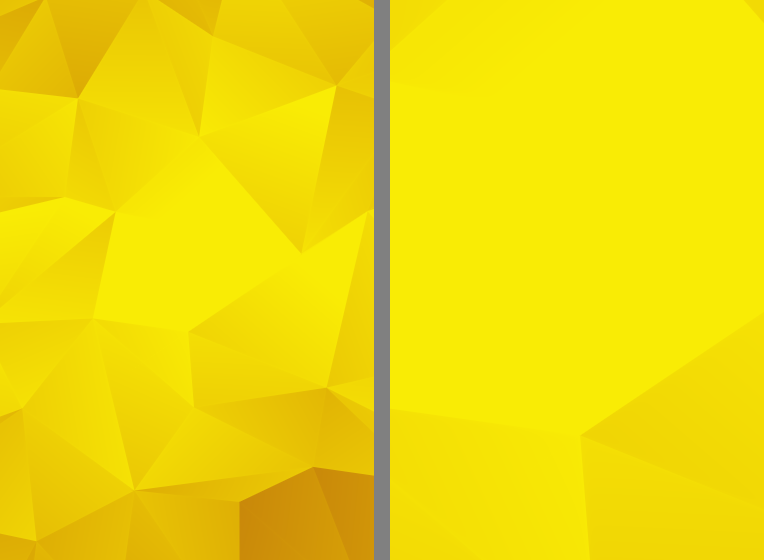
Left: the whole. Right: its middle third, enlarged.
Reproduce this background procedurally as a Shadertoy shader.

```glsl
const float CELL = 0.29;     // mesh cell size, in canvas widths
const float JITTER = 0.78;   // vertex scatter, below 1 keeps cells convex

float hash(vec2 p) {
    vec3 q = fract(p.xyx * vec3(0.1031, 0.1030, 0.0973));
    q += dot(q, q.yzx + 33.33);
    return fract((q.x + q.y) * q.z);
}

mat2 rotation(float angle) {
    float c = cos(angle), s = sin(angle);
    return mat2(c, s, -s, c);
}

vec2 meshVertex(vec2 id) {
    vec2 offset = vec2(hash(id + 17.3), hash(id + 71.9)) - 0.5;
    return id + JITTER * offset;
}

// Signed distance to the line a-b, negative on its left side
float edgeDistance(vec2 p, vec2 a, vec2 b) {
    vec2 e = normalize(b - a);
    return dot(p - a, vec2(e.y, -e.x));
}

float triangleDistance(vec2 p, vec2 a, vec2 b, vec2 c) {
    return max(edgeDistance(p, a, b), max(edgeDistance(p, b, c), edgeDistance(p, c, a)));
}

// Broad light: bright middle, amber towards two opposite corners
float lightField(vec2 p, float top) {
    float light = 0.945 - 0.25 * length((p - vec2(0.5, 0.53 * top)) * vec2(0.6, 1.0));
    light -= 0.17 * smoothstep(0.5, 0.08, distance(p, vec2(0.88, 0.02)));
    light -= 0.10 * smoothstep(0.38, 0.05, distance(p, vec2(0.08, top)));
    return light;
}

// Amber to lemon, indexed by the green level
vec3 goldRamp(float green) {
    float g = clamp(green, 0.49, 0.925);
    float x = g - 0.52;
    return vec3(0.78 + 0.6 * x - 0.28 * x * x, g, 0.02 + 0.02 * smoothstep(0.68, 0.5, g));
}

// Flat facet tone with a gentle linear gradient
float facetTone(vec2 p, vec2 centre, float seed, float top) {
    float angle = 6.2832 * fract(seed * 57.0);
    float slope = dot(p - centre, vec2(cos(angle), sin(angle)));
    return lightField(centre, top) + 0.085 * (seed - 0.5) + 0.28 * slope;
}

void mainImage(out vec4 fragColor, in vec2 fragCoord) {
    vec2 p = fragCoord / iResolution.x;
    float top = iResolution.y / iResolution.x;
    mat2 turn = rotation(0.42);
    vec2 q = turn * p / CELL;
    float pixel = 1.0 / (iResolution.x * CELL);

    vec3 sum = vec3(0.0);
    float weight = 0.0;

    // Nearby mesh cells, each split along a random diagonal
    for (int j = -1; j <= 1; j++)
    for (int i = -1; i <= 1; i++) {
        vec2 id = floor(q) + vec2(i, j);
        vec2 v00 = meshVertex(id);
        vec2 v10 = meshVertex(id + vec2(1, 0));
        vec2 v11 = meshVertex(id + vec2(1, 1));
        vec2 v01 = meshVertex(id + vec2(0, 1));
        bool flip = hash(id + 5.7) > 0.5;

        for (int k = 0; k < 2; k++) {
            bool first = k == 0;
            vec2 a = first ? v00 : v11;
            vec2 b = first ? v10 : v01;
            vec2 c = flip ? (first ? v01 : v10) : (first ? v11 : v00);

            float d = triangleDistance(q, a, b, c);
            float cover = clamp(0.5 - d / pixel, 0.0, 1.0);
            vec2 centre = (a + b + c) / 3.0 * CELL * turn;
            float seed = hash(id + 31.0 + 43.7 * float(k));
            float tone = facetTone(p, centre, seed, top);
            tone += 0.01 * exp(-abs(d) / 0.008);   // faint lit rim

            sum += cover * goldRamp(tone);
            weight += cover;
        }
    }
    fragColor = vec4(sum / max(weight, 0.001), 1.0);
}
```
